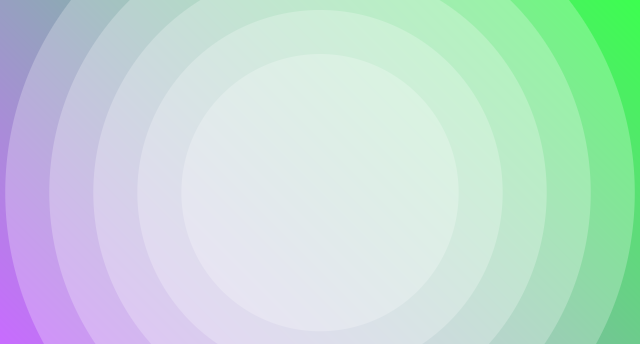
Reproduce this background procedurally as a WebGL 1 fragment shader.

```glsl
precision highp float;

uniform vec2 u_resolution;

// Diagonal blend at 45 degrees, from the lower left to the upper right corner
vec3 diagonalGradient(vec2 p, float aspect) {
  vec3 violet = vec3(0.785, 0.42, 1.0);
  vec3 green = vec3(0.235, 1.0, 0.31);
  return mix(violet, green, (p.x + p.y) / (aspect + 1.0));
}

// Soft-edged disc coverage, one pixel wide at the rim
float disc(float dist, float radius) {
  float pixel = 1.0 / u_resolution.y;
  return clamp((radius - dist) / pixel + 0.5, 0.0, 1.0);
}

void main() {
  // Canvas height is one unit
  vec2 p = gl_FragCoord.xy / u_resolution.y;
  float aspect = u_resolution.x / u_resolution.y;
  vec3 color = diagonalGradient(p, aspect);

  // Stacked translucent white discs around a common centre
  float dist = distance(p, vec2(0.5 * aspect, 0.44));
  for (int i = 0; i < 5; i++) {
    float radius = 0.403 + 0.128 * float(i);
    color = mix(color, vec3(1.0), 0.24 * disc(dist, radius));
  }

  gl_FragColor = vec4(color, 1.0);
}
```
